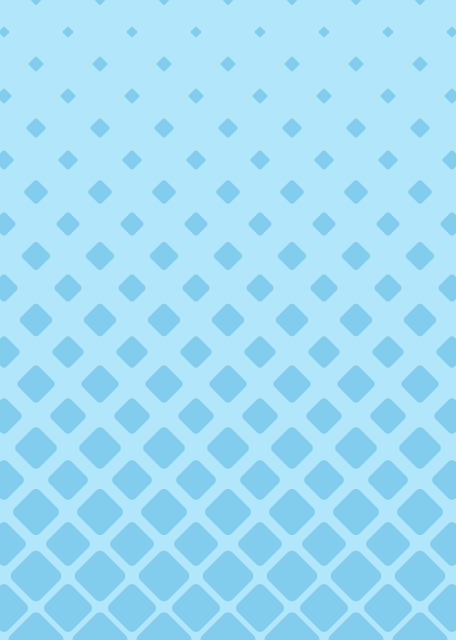
Reproduce this pattern procedurally as a WebGL 2 fragment shader.

```glsl
#version 300 es
precision highp float;
// Halftone of rounded blue diamonds in staggered rows, growing towards the bottom.
uniform vec2 u_resolution;
out vec4 fragColor;

// Signed distance to a diamond with rounded corners; reach is its tip-to-center length.
float roundedDiamond(vec2 p, float reach) {
    float radius = 0.25 * reach;
    float halfSide = (reach + 0.4142 * radius) * 0.7071;
    vec2 rotated = vec2(p.x + p.y, p.x - p.y) * 0.7071;
    vec2 q = abs(rotated) - halfSide + radius;
    return length(max(q, 0.0)) + min(max(q.x, q.y), 0.0) - radius;
}

void main() {
    // Twenty rows fill the height, counted downwards from the top edge.
    float rowHeight = u_resolution.y / 20.0;
    vec2 p = vec2(gl_FragCoord.x - 0.5 * u_resolution.x,
                  u_resolution.y - gl_FragCoord.y) / rowHeight;

    // Nearest diamond in the rows just above and below.
    float dist = 1e3;
    for (int i = 0; i < 2; i++) {
        float row = floor(p.y) + float(i);
        float odd = mod(row, 2.0);
        float reach = mix(0.156 + 0.0352 * row, 0.134 + 0.0323 * row, odd);
        float x = mod(p.x - odd + 1.0, 2.0) - 1.0;
        dist = min(dist, roundedDiamond(vec2(x, p.y - row), reach));
    }

    // Flat fill with an edge one pixel wide.
    float coverage = clamp(0.5 - dist * rowHeight, 0.0, 1.0);
    vec3 paleBlue = vec3(0.70, 0.902, 0.984);
    vec3 skyBlue = vec3(0.51, 0.80, 0.93);
    fragColor = vec4(mix(paleBlue, skyBlue, coverage), 1.0);
}
```
